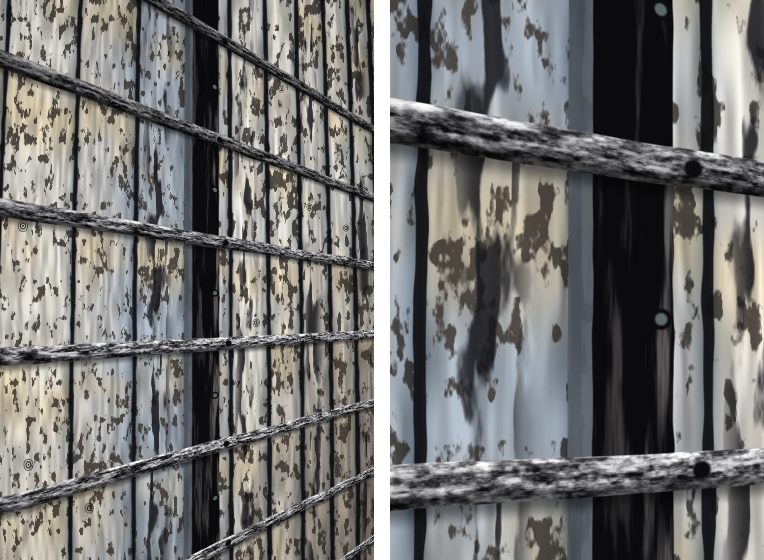
Left, the full canvas; right, a detail of the centre.
This texture is drawn by a Shadertoy shader. Its source:

```glsl
// Weathered board wall seen at an angle: upright planks narrow to the right,
// a charred post stands before them and fanned slats cross in front.
// Planks and slats come from inverse perspective formulas, wear from value noise.

#define PLANK_START -0.006  // left edge of plank 0
#define PLANK_WIDTH 0.2236  // width of the nearest plank
#define PLANK_SHRINK 0.109  // narrowing per plank
#define SEAM_HALF 0.0055
#define POST_X 0.55
#define POST_HALF 0.036
#define SLAT_HALF 0.0625    // as a share of the slat spacing
#define SLAT_LEFT vec2(-0.163, 0.267)   // first slat and spacing, left side
#define SLAT_RIGHT vec2(0.232, 0.1218)  // the same, right side
#define WEAR 0.85

const vec3 PALE = vec3(0.82, 0.81, 0.78);
const vec3 COOL = vec3(0.63, 0.68, 0.74);
const vec3 CREAM = vec3(0.84, 0.77, 0.63);
const vec3 BROWN = vec3(0.50, 0.45, 0.40);
const vec3 INK = vec3(0.045, 0.045, 0.055);
const vec3 SILVER = vec3(0.74, 0.74, 0.75);

float hash(vec2 p) {
    vec3 q = fract(vec3(p.xyx) * 0.1031);
    q += dot(q, q.yzx + 33.33);
    return fract((q.x + q.y) * q.z);
}

float noise(vec2 p) {
    vec2 i = floor(p), f = fract(p);
    f = f * f * (3.0 - 2.0 * f);
    vec2 e = vec2(0.0, 1.0);
    return mix(mix(hash(i), hash(i + e.yx), f.x),
               mix(hash(i + e.xy), hash(i + e.yy), f.x), f.y);
}

float fbm(vec2 p) {
    float sum = 0.0, amp = 0.5;
    for (int i = 0; i < 4; i++) {
        sum += amp * noise(p);
        p = p * 2.03 + 17.7;
        amp *= 0.5;
    }
    return sum / 0.9375;
}

float seamX(float k) {
    return PLANK_START + PLANK_WIDTH * k / (1.0 + PLANK_SHRINK * k);
}

// Painted planks; p = (straightened x, depth from top), k = plank coordinate
vec3 wallColor(vec2 p, float k, float row, float aspect, float px) {
    float plank = floor(k), across = fract(k);
    float blotch = fbm(p * vec2(7.0, 9.0) + plank * 5.3);

    // Broad tints: cool middle, warm bands between slats, brown lower right
    vec3 col = mix(PALE, COOL, 0.85 * smoothstep(0.24, 0.04, abs(p.x - 0.43)));
    float band = 0.5 + 0.5 * cos(6.2832 * (row - 0.25));
    col = mix(col, CREAM, band * smoothstep(0.25, 0.7, blotch) * 0.75);
    col = mix(col, BROWN, 0.75 * smoothstep(0.5, 1.0, p.x) * smoothstep(0.3, 0.95, p.y));
    col *= 0.9 + 0.2 * hash(vec2(plank, 3.0));

    // Fine upright grain and flaked paint
    float bend = 4.0 * fbm(vec2(k * 2.5, p.y * 5.0));
    float grain = noise(vec2(p.x * 125.0 + bend, p.y * 22.0));
    col *= 0.77 + 0.36 * grain;
    float grit = fbm(p * vec2(85.0, 60.0));
    float flaked = smoothstep(0.60, 0.72, grit + 0.22 * (blotch - 0.5) + 0.05 * p.x);
    col = mix(col, BROWN * 0.45, WEAR * flaked);

    // Black splits down the middle of every second plank
    float split = noise(vec2(p.x * 95.0 + bend, p.y * 14.0)) * 0.6 + fbm(p * vec2(60.0, 24.0)) * 0.5;
    float worn = step(1.0, plank) * (1.0 - mod(plank, 2.0));
    float core = smoothstep(0.38, 0.05, abs(across - 0.4 - 0.15 * (blotch - 0.5)));
    col = mix(col, INK * 1.8, WEAR * worn * core * smoothstep(0.56, 0.70, split));

    // Scattered ringed knots
    vec2 cell = vec2(plank, floor(p.y * 4.0));
    float width = PLANK_WIDTH / pow(1.0 + PLANK_SHRINK * k, 2.0);
    vec2 toKnot = vec2((across - 0.25 - 0.5 * hash(cell + 7.0)) * width * 1.2,
                       (fract(p.y * 4.0) - 0.3 - 0.4 * hash(cell + 9.0)) * 0.25 / aspect);
    float radius = length(toKnot) / (0.3 * sqrt(width * 0.02)) + 0.25 * (grit - 0.5);
    float knot = step(hash(cell + 2.0), 0.42) * smoothstep(1.0, 0.6, radius);
    col *= 1.0 - knot * (0.4 + 0.35 * cos(radius * 16.0));

    // Seams with a soft shade on the left
    float d = p.x - seamX(floor(k + 0.5));
    float shade = exp(-abs(d) / (d < 0.0 ? 0.013 : 0.006));
    col *= mix(vec3(1.0), vec3(0.42, 0.48, 0.55), shade);
    float ragged = SEAM_HALF * (0.7 + 0.6 * noise(vec2(plank, p.y * 45.0)));
    return mix(col, INK * 1.4, 0.93 * smoothstep(px, -px, abs(d) - ragged));
}

vec3 postColor(vec2 p) {
    float fiber = fbm(vec2(p.x * 110.0, p.y * 13.0));
    float edge = smoothstep(-0.01, POST_HALF, p.x - POST_X);
    float grey = smoothstep(0.50, 0.82, fiber) * (0.30 + 0.3 * edge + 0.15 * p.y);
    return mix(INK * 0.9, vec3(0.52, 0.50, 0.49), grey);
}

// Slat wood; u runs from -1 at the top edge to 1 at the bottom edge
vec3 slatColor(float k, float u, float row) {
    float fiber = fbm(vec2(k * 5.0, u * 3.5 + row * 17.0));
    float pits = fbm(vec2(k * 22.0, u * 5.0 + row * 9.0));
    float low = smoothstep(0.0, 3.5, row);
    vec3 col = mix(INK, SILVER, smoothstep(0.26, 0.80, fiber * 0.65 + pits * 0.4));
    col *= mix(0.62, 1.15, low);
    col += 0.22 * smoothstep(-0.4, -0.85, u) * (0.3 + fiber);
    return col * mix(1.0, mix(0.25, 0.5, low), smoothstep(0.25, 0.75, u));
}

void mainImage(out vec4 fragColor, in vec2 fragCoord) {
    vec2 uv = fragCoord / iResolution.xy;
    float aspect = iResolution.x / iResolution.y, px = 1.0 / iResolution.x;
    float tilt = 2.0 * uv.y - 1.0;
    vec2 p = vec2(POST_X + (uv.x - POST_X) * (1.0 + 0.04 * tilt + 0.02 * tilt * tilt), 1.0 - uv.y);
    float t = p.x - PLANK_START;
    float k = t / (PLANK_WIDTH - PLANK_SHRINK * t);

    // Slat coordinate with a slight wobble
    vec2 fan = mix(SLAT_LEFT, SLAT_RIGHT, uv.x);
    float slat = (p.y - fan.x) / fan.y + 0.012 * (noise(vec2(k * 2.0, p.y * 4.0)) - 0.5);
    float row = floor(slat + 0.5), f = slat - row, u = f / SLAT_HALF;

    vec3 col = wallColor(p, k, slat, aspect, px);

    // Shaded gap beside the post, then the post and its bolts
    float post = abs(p.x - POST_X) - POST_HALF - 0.002 * (noise(p * vec2(3.0, 60.0)) - 0.5);
    float gap = smoothstep(-px, px, p.x - 0.492) * step(p.x, POST_X);
    col = mix(col, COOL * (0.38 + 0.25 * fbm(p * vec2(50.0, 12.0))), 0.9 * gap);
    col = mix(col, postColor(p), smoothstep(px, -px, post));
    float bolt = length(vec2(p.x - 0.575, (0.5 - abs(f)) * fan.y / aspect));
    col = mix(col, INK, smoothstep(0.011, 0.008, bolt));
    col = mix(col, vec3(0.34, 0.39, 0.38), smoothstep(0.007, 0.004, bolt));

    // Slats, their cast shade and nail holes
    float present = step(-0.5, row);
    col *= 1.0 - 0.45 * present * step(0.0, u) * smoothstep(2.0, 1.0, u);
    vec3 wood = slatColor(k, u, row);
    float nail = length(vec2(uv.x - 0.585 - 0.03 * hash(vec2(row, 4.0)), f * fan.y / aspect));
    wood = mix(wood, INK, smoothstep(0.010, 0.006, nail));
    float soft = px * aspect / (fan.y * SLAT_HALF);
    col = mix(col, wood, present * smoothstep(soft, -soft, abs(u) - 1.0));

    // Gentle darkening toward the corners
    vec2 c = uv - 0.5;
    fragColor = vec4(clamp(col * (1.06 - 0.4 * dot(c, c)), 0.0, 1.0), 1.0);
}
```
